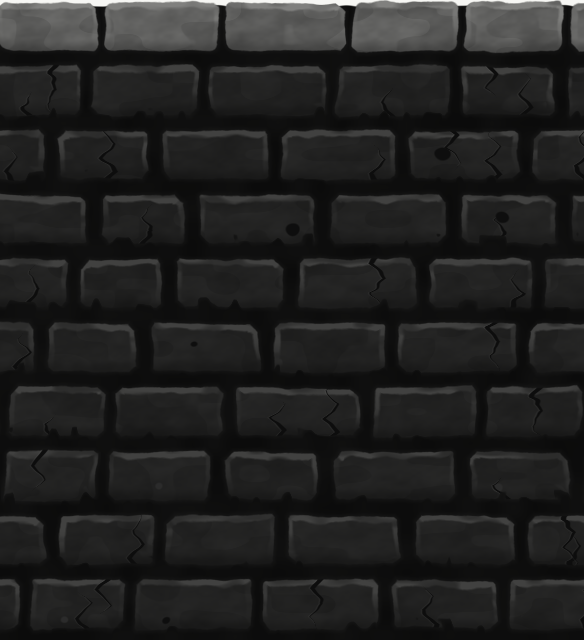
A WebGL 2 fragment shader for this texture:

```glsl
#version 300 es
precision highp float;
// Dark, worn stone brick wall with a paler coping course on top.
uniform vec2 u_resolution;
out vec4 fragColor;

const float BRICK = 1.8234; // mean brick pitch, in course heights

float hash(vec2 p) {
  vec3 v = fract(vec3(p.xyx) * 0.1031);
  v += dot(v, v.yzx + 33.33);
  return fract((v.x + v.y) * v.z);
}

float noise(vec2 p) {
  vec2 i = floor(p), f = fract(p);
  f = f * f * (3.0 - 2.0 * f);
  return mix(mix(hash(i), hash(i + vec2(1, 0)), f.x),
             mix(hash(i + vec2(0, 1)), hash(i + vec2(1, 1)), f.x), f.y);
}

float fbm(vec2 p) {
  return 0.55 * noise(p) + 0.3 * noise(p * 2.1 + 7.0) + 0.15 * noise(p * 4.3 + 3.0);
}

// Horizontal place of the k-th upright joint in a course
float joint(float k, float row) {
  float shift[10] = float[10](-0.1, -0.16, 0.385, 0.78, 0.57, 0.35, 0.07, 0.89, 0.435, 0.235);
  float sway = -0.09 * sin(6.2832 * k / 5.0) + 0.12 * (hash(vec2(k + 20.0, row)) - 0.5);
  return BRICK * (k + shift[int(row)] + sway);
}

float roundedBox(vec2 p, vec2 extent, float r) {
  vec2 e = abs(p) - extent + r;
  return length(max(e, 0.0)) + min(max(e.x, e.y), 0.0) - r;
}

void main() {
  // Course units: x to the right, y downward
  float aa = 9.974 / u_resolution.y;
  vec2 p = vec2(gl_FragCoord.x, u_resolution.y - gl_FragCoord.y) * aa + vec2(0, 0.084);
  float row = clamp(floor(p.y), 0.0, 9.0);
  float coping = 1.0 - step(0.5, row);

  // Find the brick between two joints
  float k = floor(p.x / BRICK - joint(0.0, row) / BRICK);
  if (p.x < joint(k, row)) k -= 1.0;
  if (p.x > joint(k + 1.0, row)) k += 1.0;
  float left = joint(k, row), right = joint(k + 1.0, row);
  vec2 id = vec2(k + 20.0, row);
  float h = hash(id + 50.0);

  // Local frame with y upward, slightly skewed and hand-drawn
  vec2 q = vec2(p.x - 0.5 * (left + right), row + 0.5 - p.y);
  q += 0.05 * (vec2(noise(p * 4.0), noise(p * 4.0 + 9.0)) - 0.5);
  q += q.yx * vec2(0.14, 0.03) * (h - 0.5);
  vec2 extent = vec2(0.5 * (right - left) - mix(0.08 + 0.07 * h, 0.06, coping), 0.388 - 0.025 * h);
  vec2 edge = abs(q) - extent;

  // Outline with cut corners and a chipped lower edge
  float d = roundedBox(q, extent, mix(0.05, 0.12, coping));
  float cut = 0.14 * hash(id + sign(q) * 3.0 + 11.0);
  d = max(d, 0.707 * (edge.x + edge.y + cut));
  float chip = smoothstep(0.62, 0.9, noise(p * vec2(6, 3))) * (1.0 - coping);
  d = max(d, 0.13 * chip - q.y - extent.y);
  d += 0.025 * (fbm(p * 9.0) - 0.5);

  // Brushed face, darker toward the bottom
  float strokes = fbm(p * vec2(2.5, 5.0) + q.x * 0.5);
  float tone = mix(0.132, 0.36, coping) * (0.84 + 0.3 * strokes);
  tone *= 0.95 + 0.1 * smoothstep(0.48, 0.52, noise(p * vec2(2, 4) + 31.0));
  tone *= mix(0.78, 1.0, smoothstep(-extent.y, 0.22 - extent.y, q.y));

  // Lit rim: strong above, uneven at the sides
  float side = smoothstep(-0.04, 0.04, edge.x - edge.y);
  float sideLight = mix(0.15, 0.95, hash(id + vec2(sign(q.x) * 5.0, 70))) * smoothstep(-0.42, 0.25, q.y);
  float light = mix(step(0.0, q.y), sideLight, side);
  light *= 0.4 + 0.75 * smoothstep(0.2, 0.7, noise(p * vec2(3, 8) + 5.0));
  float rimDepth = mix(0.1, 0.075, side) + 0.05 * (noise(p * vec2(6, 3) + 60.0) - 0.5);
  float rim = smoothstep(-rimDepth - 0.02, -rimDepth + 0.03, d) * light;
  tone = mix(tone, mix(0.255, 0.5, coping), clamp(rim, 0.0, 1.0));

  // Zigzag cracks and round pits
  for (float i = 0.0; i < 2.0; i++) {
    vec2 seed = id + 13.0 * i;
    float fromTop = step(0.7, hash(seed + 3.0));
    float t = 0.5 + 0.5 * q.y / extent.y * (1.0 - 2.0 * fromTop);
    float reach = mix(0.35, 1.2, hash(seed + 5.0));
    float path = extent.x * (1.5 * hash(seed + 7.0) - 0.85);
    path += 0.35 * abs(fract(t * 1.7 + h) - 0.5) + 0.1 * noise(vec2(t * 8.0, h * 90.0));
    float crack = abs(q.x - path) - 0.045 * (1.0 - t / reach);
    float cracked = step(hash(seed + 17.0), 0.36) * (1.0 - coping);
    float lip = smoothstep(0.035, 0.0, crack) * step(q.x, path) * step(t, reach);
    tone += 0.045 * lip * cracked;
    tone = mix(tone, 0.05, cracked * smoothstep(aa, -aa, crack));

    vec2 spot = (vec2(hash(seed + 23.0), hash(seed + 29.0)) - 0.5) * extent * 1.4;
    float pit = length((q - spot) * vec2(0.85, 1)) - mix(0.04, 0.11, hash(seed + 37.0));
    float pitted = step(hash(seed + 41.0), 0.16) * (1.0 - coping);
    float hollow = mix(0.055, 0.17, step(0.6, hash(seed + 43.0)));
    tone = mix(tone, hollow, pitted * smoothstep(aa, -aa, pit));
  }

  // Mortar, with open sky above the coping
  float mortar = 0.042 + 0.02 * noise(p * 3.0) + 0.02 * smoothstep(0.08, 0.0, d);
  float skyline = 0.16 + 0.03 * noise(p * 5.0);
  mortar = mix(mortar, 0.97, smoothstep(aa, -aa, p.y - skyline));
  tone = mix(mortar, tone, smoothstep(aa, -aa, d));
  fragColor = vec4(tone * vec3(1.0, 1.0, 0.985), 1.0);
}
```
